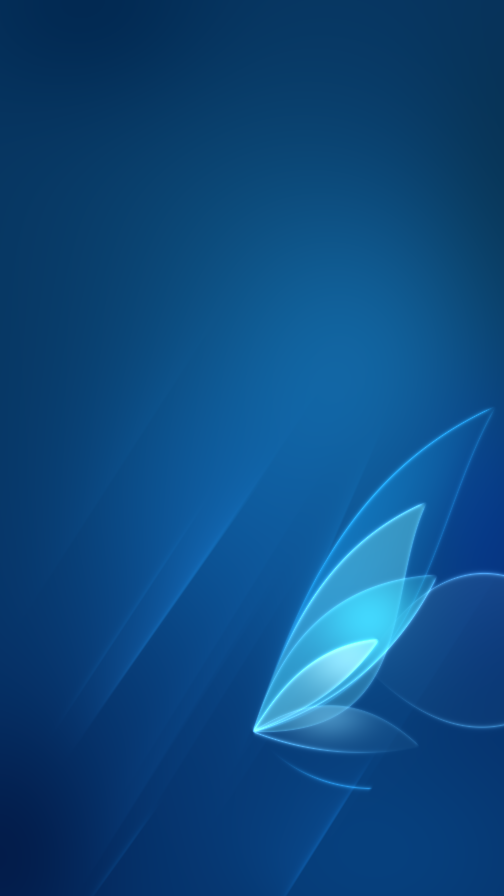
Reproduce this background procedurally as a WebGL 2 fragment shader.

```glsl
#version 300 es
precision highp float;
// A deep blue backdrop with soft glows and slanted light beams, and a fan of
// translucent glass petals at the lower right. Each petal is the area between
// two skewed parabolas raised on a common axis; its rims are thin glowing lines.
uniform vec2 u_resolution;
out vec4 fragColor;

float hash(float n) {
    return fract(sin(n * 12.9898) * 43758.5453);
}

// Soft elliptical spot of light
float glow(vec2 p, vec2 center, vec2 radius) {
    vec2 q = (p - center) / radius;
    return exp(-dot(q, q));
}

// Coordinates along (0 to 1) and across the axis from a to b
vec2 axisFrame(vec2 p, vec2 a, vec2 b) {
    vec2 d = b - a, q = p - a;
    return vec2(dot(q, d) / dot(d, d), (d.x * q.y - d.y * q.x) / length(d));
}

// Beam with a crisp edge on the line a-b, fading over a width to its left
float beam(vec2 p, vec2 a, vec2 b, float width) {
    vec2 f = axisFrame(p, a, b);
    float ends = smoothstep(-0.3, 0.3, f.x) * (1.0 - smoothstep(0.6, 1.3, f.x));
    return ends * smoothstep(-0.003, 0.003, f.y) * exp(-max(f.y, 0.0) / width);
}

// Petal from a to b; x: fill, y: upper rim, z: lower rim, w: place across.
// rise holds the heights of both rims, skew leans them to the far end.
vec4 petal(vec2 p, vec2 a, vec2 b, vec2 rise, vec2 skew) {
    vec2 f = axisFrame(p, a, b);
    float t = clamp(f.x, 0.0, 1.0);
    vec2 rim = rise * 4.0 * t * (1.0 - t) * (1.0 + skew * (t - 0.5));
    float span = smoothstep(-0.005, 0.02, f.x) * (1.0 - smoothstep(0.97, 1.0, f.x));
    float fill = smoothstep(-0.003, 0.003, rim.x - f.y) * smoothstep(-0.003, 0.003, f.y - rim.y);
    vec2 line = exp(-abs(f.y - rim) / 0.0028) * span;
    float across = clamp((f.y - rim.y) / max(rim.x - rim.y, 0.001), 0.0, 1.0);
    return vec4(fill * span, line, across);
}

vec3 backdrop(vec2 p) {
    vec3 col = mix(vec3(0.02, 0.19, 0.41), vec3(0.025, 0.205, 0.375), smoothstep(0.1, 1.2, p.y));
    col += vec3(0.035, 0.15, 0.205) * glow(p, vec2(0.74, 1.03), vec2(0.30, 0.36));
    col += vec3(0.02, 0.11, 0.17) * glow(p, vec2(0.42, 0.76), vec2(0.30, 0.36));
    col += vec3(0.015, 0.055, 0.06) * glow(p, vec2(0.48, 1.32), vec2(0.38, 0.36));
    col += vec3(0.005, 0.06, 0.08) * glow(p, vec2(0.75, 0.08), vec2(0.35, 0.25));
    // Darker corners and the deep blue beside the petals
    col -= vec3(0.02, 0.05, 0.06) * glow(p, vec2(0.18, 1.76), vec2(0.25, 0.20));
    col -= vec3(0.01, 0.08, 0.12) * glow(p, vec2(0.0, 0.08), vec2(0.20, 0.26));
    col -= vec3(0.0, 0.02, 0.06) * glow(p, vec2(1.02, 1.38), vec2(0.18, 0.40));
    col += vec3(-0.01, -0.02, 0.08) * glow(p, vec2(0.98, 0.72), vec2(0.14, 0.28));

    // Main beams, each with a faint bright edge
    col += vec3(0.02, 0.06, 0.09) * beam(p, vec2(0.20, 0.37), vec2(0.49, 0.79), 0.07);
    col += vec3(0.02, 0.09, 0.12) * beam(p, vec2(0.24, 0.43), vec2(0.48, 0.77), 0.004);
    col += vec3(0.01, 0.05, 0.07) * beam(p, vec2(0.15, 0.39), vec2(0.37, 0.725), 0.005);
    col += vec3(0.02, 0.10, 0.15) * beam(p, vec2(0.567, 0.0), vec2(0.718, 0.24), 0.005);
    col += vec3(0.01, 0.03, 0.05) * beam(p, vec2(0.567, 0.0), vec2(0.718, 0.24), 0.10);
    col += vec3(0.01, 0.07, 0.10) * beam(p, vec2(0.185, 0.0), vec2(0.30, 0.16), 0.005);
    col += vec3(0.01, 0.06, 0.08) * beam(p, vec2(0.52, 0.38), vec2(0.72, 0.84), 0.02);

    // Scattered faint beams
    for (float i = 1.0; i < 10.0; i++) {
        vec2 a = vec2(hash(i) * 0.9, 0.1 + hash(i + 20.0) * 0.9);
        vec2 b = a + vec2(0.30, 0.44 + 0.06 * hash(i + 40.0));
        col += vec3(0.003, 0.012, 0.018) * beam(p, a, b, 0.06);
    }
    return col;
}

void main() {
    vec2 p = gl_FragCoord.xy / u_resolution.x;
    vec2 root = vec2(0.502, 0.326);
    vec3 col = backdrop(p);
    vec3 rimColor = vec3(0.55, 0.88, 0.97);

    // Large smoky petal leaving the right side
    vec4 s = petal(p, vec2(0.72, 0.46), vec2(1.2, 0.49), vec2(0.165, -0.14), vec2(0.0));
    col = mix(col, vec3(0.22, 0.42, 0.62), s.x * (0.10 + 0.25 * s.w * s.w));
    col += rimColor * (0.45 * s.y + 0.35 * s.z) * smoothstep(0.72, 0.95, p.x);

    // Tall outer blue petal
    vec4 o = petal(p, root, vec2(0.984, 0.972), vec2(0.09, -0.10), vec2(0.5, -1.5));
    col = mix(col, vec3(0.07, 0.48, 0.76), o.x * (0.15 + 0.6 * o.w) * smoothstep(1.05, 0.75, p.y));
    col += vec3(0.15, 0.5, 0.6) * (0.7 * o.y * smoothstep(0.4, 0.8, p.y) + 0.3 * o.z);

    // Pale inner petal
    vec4 n = petal(p, root, vec2(0.847, 0.782), vec2(0.065, -0.115), vec2(0.5, -1.5));
    col = mix(col, vec3(0.30, 0.68, 0.81), n.x * (0.40 + 0.25 * smoothstep(0.4, 0.75, p.y)));
    col += rimColor * (0.5 * n.y * smoothstep(0.4, 0.6, p.y) + 0.22 * n.z);

    // Bright cyan petal
    vec4 c = petal(p, root, vec2(0.868, 0.637), vec2(0.084, -0.053), vec2(0.2, 0.0));
    float core = glow(p, vec2(0.735, 0.55), vec2(0.10, 0.09));
    col = mix(col, vec3(0.25, 0.82, 0.94), c.x * (0.18 + 0.68 * core));
    col += rimColor * (0.22 * c.y + 0.40 * c.z);

    // Small white petal
    vec4 w = petal(p, root, vec2(0.752, 0.509), vec2(0.04, -0.025), vec2(0.4, 0.3));
    col = mix(col, vec3(0.66, 0.92, 0.98), w.x * (0.18 + 0.60 * glow(p, vec2(0.69, 0.475), vec2(0.09, 0.07))));
    col += rimColor * (0.45 * w.y + 0.30 * w.z);

    // Low petal and the faint arc beneath it
    vec4 l = petal(p, root, vec2(0.833, 0.296), vec2(0.066, -0.024), vec2(0.0));
    col = mix(col, vec3(0.45, 0.76, 0.92), l.x * (0.06 + 0.48 * glow(p, vec2(0.65, 0.355), vec2(0.08, 0.045))));
    col += rimColor * (0.15 * l.y + 0.50 * l.z * smoothstep(0.83, 0.55, p.x));
    vec4 arc = petal(p, root, vec2(0.74, 0.213), vec2(0.0, -0.03), vec2(0.0));
    col += vec3(0.12, 0.32, 0.40) * arc.z * smoothstep(0.53, 0.66, p.x);

    // Halo around the petals
    col += vec3(0.02, 0.07, 0.09) * glow(p, vec2(0.72, 0.52), vec2(0.16, 0.18));
    fragColor = vec4(clamp(col, 0.0, 1.0), 1.0);
}
```
